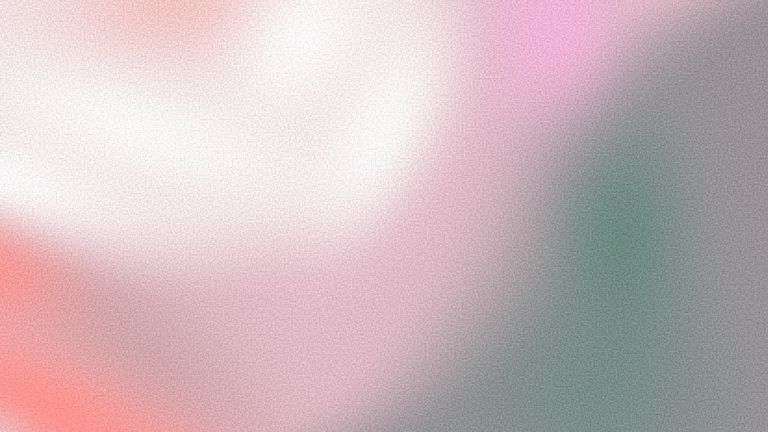
Give the GLSL for this background, as a WebGL 1 fragment shader.

```glsl
precision highp float;

uniform vec2 u_resolution;

// Soft elliptical falloff, tilted counterclockwise in radians
float glow(vec2 p, vec2 center, vec2 radii, float tilt) {
    vec2 d = p - center;
    float c = cos(tilt), s = sin(tilt);
    d = vec2(c * d.x + s * d.y, c * d.y - s * d.x) / radii;
    return exp(-dot(d, d));
}

vec2 gradientAt(vec2 cell) {
    vec3 h = fract(cell.xyx * vec3(0.1031, 0.1030, 0.0973));
    h += dot(h, h.yzx + 33.33);
    float angle = 6.2832 * fract((h.x + h.y) * h.z);
    return vec2(cos(angle), sin(angle));
}

float gradientNoise(vec2 p) {
    vec2 i = floor(p), f = fract(p);
    vec2 u = f * f * f * (f * (f * 6.0 - 15.0) + 10.0);
    vec2 e = vec2(1.0, 0.0);
    float low = mix(dot(gradientAt(i), f), dot(gradientAt(i + e), f - e), u.x);
    float high = mix(dot(gradientAt(i + e.yx), f - e.yx), dot(gradientAt(i + 1.0), f - 1.0), u.x);
    return mix(low, high, u.y);
}

void main() {
    // Height spans 0 to 1, width 0 to 16/9
    vec2 p = gl_FragCoord.xy / u_resolution * vec2(16.0 / 9.0, 1.0);
    vec3 color = vec3(0.88, 0.73, 0.78);

    // Dusty haze and coral in the lower left
    vec3 coral = vec3(1.0, 0.57, 0.55);
    color = mix(color, vec3(0.79, 0.64, 0.65), 0.8 * glow(p, vec2(0.30, 0.20), vec2(0.42, 0.16), -0.7));
    color = mix(color, coral, 0.8 * glow(p, vec2(-0.03, 0.38), vec2(0.20, 0.13), -0.4));
    color = mix(color, coral, 0.95 * glow(p, vec2(0.10, 0.06), vec2(0.45, 0.13), -0.44));
    color = mix(color, vec3(0.92, 0.77, 0.78), 0.6 * glow(p, vec2(0.0), vec2(0.08, 0.05), -0.4));

    // Grey side behind an S-shaped border
    float s = p.y - 0.49;
    float border = 1.215 + 0.35 * s + 2.05 * s * s * s;
    color = mix(color, vec3(0.60, 0.575, 0.59), smoothstep(-0.22, 0.22, p.x - border));

    // Green core with its wide foot
    vec3 green = vec3(0.41, 0.54, 0.50);
    color = mix(color, green, 0.6 * glow(p, vec2(1.366, 0.074), vec2(0.30, 0.255), 0.0));
    color = mix(color, green, 0.9 * glow(p, vec2(1.44, 0.444), vec2(0.15, 0.28), 0.0));

    // Orchid light at the top
    color = mix(color, vec3(0.95, 0.70, 0.86), 0.9 * glow(p, vec2(1.285, 0.94), vec2(0.14, 0.20), 0.0));

    // Pale dome with a blush at its top
    float dome = length((p - vec2(0.44, 0.907)) / vec2(0.60, 0.51));
    color = mix(color, vec3(0.94, 0.885, 0.89), 1.0 - smoothstep(0.75, 1.22, dome));
    color = mix(color, vec3(0.94, 0.75, 0.74), 0.85 * glow(p, vec2(0.40, 1.0), vec2(0.25, 0.14), 0.0));

    // White bands curving around the blush
    vec3 white = vec3(0.98, 0.975, 0.975);
    color = mix(color, white, 0.95 * glow(p, vec2(0.70, 0.91), vec2(0.19, 0.13), 0.9));
    color = mix(color, white, 0.9 * glow(p, vec2(0.32, 0.70), vec2(0.36, 0.11), -0.3));
    color = mix(color, white, 0.9 * glow(p, vec2(0.88, 0.69), vec2(0.25, 0.11), 1.1));
    color = mix(color, white, 0.95 * glow(p, vec2(0.0, 0.595), vec2(0.28, 0.09), -0.35));

    // Fine grain
    color += 0.12 * gradientNoise(p * 233.0);
    gl_FragColor = vec4(clamp(color, 0.0, 1.0), 1.0);
}
```
